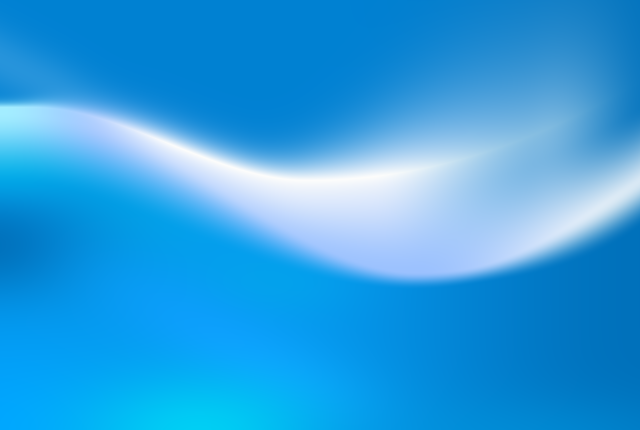
This background is drawn by a Shadertoy shader. Its source:

```glsl
const vec3 DEEP_BLUE = vec3(0.0, 0.505, 0.825);
const vec3 SHADE_BLUE = vec3(0.0, 0.44, 0.73);
const vec3 AZURE = vec3(0.06, 0.62, 1.0);
const vec3 SKY = vec3(0.01, 0.64, 0.92);
const vec3 CYAN = vec3(0.0, 0.82, 0.96);
const vec3 ICE = vec3(0.64, 0.93, 1.0);
const vec3 LAVENDER = vec3(0.62, 0.76, 1.0);
const vec3 WHITE = vec3(0.99, 0.99, 0.985);

float bell(float d, float width) {
    float q = d / width;
    return exp(-q * q);
}

float blob(vec2 p, vec2 center, vec2 radius) {
    vec2 q = (p - center) / radius;
    return exp(-dot(q, q));
}

// Falls smoothly to a floor, then rises as a parabola.
float waveCurve(float x, vec2 span, float low, float drop, float lift) {
    float rise = max(x - span.y, 0.0);
    return low + drop * (1.0 - smoothstep(span.x, span.y, x)) + lift * rise * rise;
}

vec3 upperField(vec2 p) {
    vec3 color = mix(DEEP_BLUE, SHADE_BLUE, 0.9 * smoothstep(0.5, 1.05, p.x));
    float streak = bell(p.y - 0.86 + 0.75 * p.x, 0.075);
    streak *= 1.0 - smoothstep(0.08, 0.28, p.x);
    return mix(color, vec3(0.6, 0.8, 0.96), 0.25 * streak);
}

vec3 lowerField(vec2 p) {
    vec3 color = mix(vec3(0.02, 0.6, 0.94), SHADE_BLUE, smoothstep(0.4, 1.03, p.x));
    color = mix(color, SKY, blob(p, vec2(0.2, 0.52), vec2(0.22, 0.17)));
    color = mix(color, SKY, 0.8 * blob(p, vec2(0.42, 0.34), vec2(0.13, 0.08)));
    color = mix(color, SHADE_BLUE, blob(p, vec2(-0.02, 0.43), vec2(0.17, 0.13)));
    color = mix(color, vec3(0.0, 0.68, 0.91), blob(p, vec2(0.0, 0.62), vec2(0.16, 0.07)));

    // Diagonal azure sheen and light pooling along the bottom.
    float sheen = bell(p.x + 0.9 * p.y - 0.54, 0.12) * bell(p.y - 0.18, 0.18);
    color = mix(color, AZURE, 0.9 * sheen);
    color = mix(color, vec3(0.0, 0.64, 1.0), blob(p, vec2(0.0), vec2(0.16, 0.2)));
    color = mix(color, CYAN, blob(p, vec2(0.32, -0.01), vec2(0.2, 0.14)));
    return mix(color, vec3(0.0, 0.58, 0.86), 0.6 * blob(p, vec2(0.8, -0.02), vec2(0.3, 0.1)));
}

vec3 ribbonColor(vec2 p, float ridge, float depth) {
    float core = exp(-abs(p.y - ridge) / 0.045) * smoothstep(0.08, 0.28, p.x);
    float body = 0.65 * smoothstep(0.0, 0.9, depth) * smoothstep(0.15, 0.5, p.x);
    vec3 color = mix(LAVENDER, vec3(0.93, 0.95, 0.98), body);
    color = mix(color, ICE, 1.0 - smoothstep(0.0, 0.17, p.x));
    color = mix(color, WHITE, core);
    float rimWhite = smoothstep(0.65, 0.97, p.x) * (1.0 - 0.5 * depth);
    return mix(color, WHITE, rimWhite);
}

float ribbonLight(vec2 p, float ridge, float depth) {
    // Glow height grows along the crest while its strength fades.
    float height = mix(0.012, 0.045, smoothstep(0.0, 0.28, p.x));
    height += 0.15 * smoothstep(0.38, 0.85, p.x);
    float strength = mix(1.0, 0.52, smoothstep(0.58, 0.86, p.x));
    strength *= 1.0 - 0.92 * smoothstep(0.84, 1.02, p.x);
    float above = max(p.y - ridge, 0.0) / height;
    float glow = strength * exp(-pow(above, 1.35));
    float rim = mix(0.97, strength, smoothstep(0.05, 0.8, depth));
    return p.y > ridge ? glow : rim;
}

void mainImage(out vec4 fragColor, in vec2 fragCoord) {
    vec2 p = fragCoord / iResolution.xy;

    // Crest and underside of the ribbon.
    float ridge = waveCurve(p.x, vec2(0.05, 0.48), 0.58, 0.17, 0.85);
    float rim = waveCurve(p.x, vec2(0.02, 0.65), 0.347, 0.308, 1.5);
    float depth = clamp((p.y - rim) / (ridge - rim), 0.0, 1.0);

    // Soft underside, tightest near the trough.
    float softness = mix(0.085, 0.02, smoothstep(0.2, 0.66, p.x));
    softness += 0.04 * smoothstep(0.72, 1.0, p.x);
    float cover = smoothstep(rim - softness, rim + softness, p.y);

    vec3 field = mix(lowerField(p), upperField(p), smoothstep(0.4, 1.0, depth));
    float light = cover * ribbonLight(p, ridge, depth);
    vec3 color = mix(field, ribbonColor(p, ridge, depth), light);
    fragColor = vec4(clamp(color, 0.0, 1.0), 1.0);
}
```
